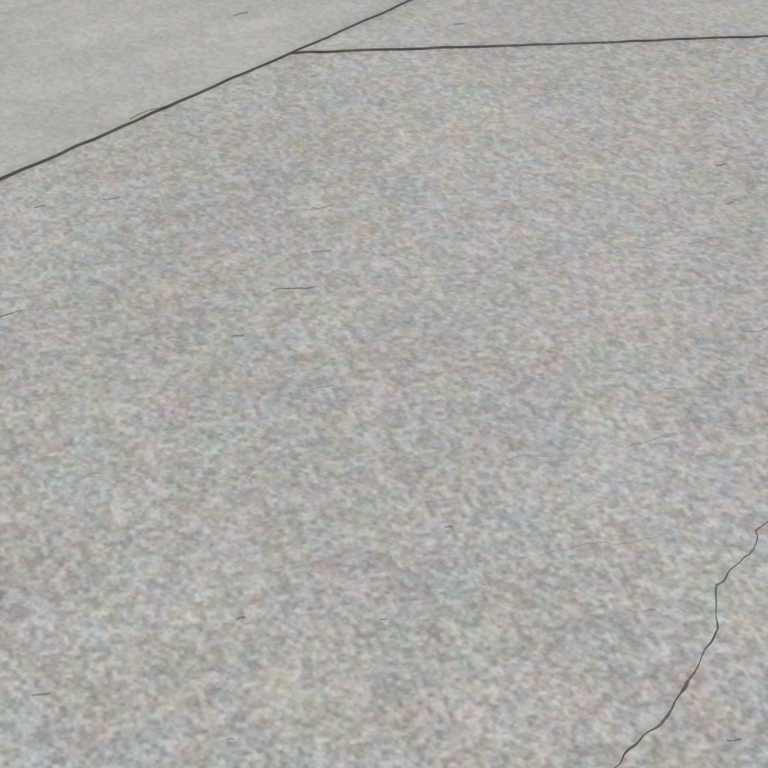
A Shadertoy shader for this texture:

```glsl
// Weathered concrete slabs seen at a low angle: fine grain in perspective,
// soft tinted blotches and streaks, two dark expansion joints, broken
// hairline cracks and one jagged crack at the lower right.

float hash(vec2 p) {
    uvec2 q = uvec2(ivec2(p)) * uvec2(1597334673u, 3812015801u);
    uint n = (q.x ^ q.y) * 1597334673u;
    n = (n ^ (n >> 15)) * 2246822519u;
    return float((n ^ (n >> 13)) & 65535u) / 65535.0;
}

float noise(vec2 p) {
    vec2 i = floor(p), f = fract(p);
    f = f * f * (3.0 - 2.0 * f);
    return mix(mix(hash(i), hash(i + vec2(1, 0)), f.x),
               mix(hash(i + vec2(0, 1)), hash(i + vec2(1, 1)), f.x), f.y);
}

// Noise centred on zero
float grain(vec2 p) { return noise(p) - 0.5; }

float cloud(vec2 p) {
    return 0.5 * grain(p) + 0.3 * grain(p * 2.1 + 17.0) + 0.2 * grain(p * 4.3 + 41.0);
}

float segment(vec2 p, vec2 a, vec2 b) {
    vec2 d = b - a;
    return length(p - a - d * clamp(dot(p - a, d) / dot(d, d), 0.0, 1.0));
}

// Soft-edged stroke of the given half width
float stroke(float dist, float halfWidth) {
    float soft = max(0.0012, 0.6 / iResolution.y);
    return 1.0 - smoothstep(halfWidth - soft, halfWidth + soft, dist);
}

// Jagged crack running down to the bottom edge
float jaggedCrack(vec2 p) {
    vec2 bend[9] = vec2[9](vec2(1.01, 0.325), vec2(0.984, 0.308), vec2(0.979, 0.277),
        vec2(0.932, 0.241), vec2(0.935, 0.182), vec2(0.898, 0.115),
        vec2(0.870, 0.065), vec2(0.818, 0.023), vec2(0.798, -0.01));
    vec2 q = p + 0.008 * vec2(grain(p * 70.0), grain(p * 70.0 + 31.0));
    float d = 1.0;
    for (int i = 0; i < 8; i++) d = min(d, segment(q, bend[i], bend[i + 1]));
    float width = 0.0004 + 0.0016 * noise(p * 45.0 + 9.0);
    return stroke(d, width) * (0.65 + 0.35 * noise(p * 60.0));
}

// Nearly level hairlines, interrupted along their length
float hairlines(vec2 p) {
    float ink = 0.0;
    for (int i = 0; i < 4; i++) {
        float k = float(i);
        float y = 0.594 - 0.125 * k + 0.07 * p.x + 0.036 * p.x * p.x * p.x
                + 0.008 * grain(vec2(p.x * 22.0, k * 7.0)) + 0.004 * grain(vec2(p.x * 80.0, k));
        float gaps = smoothstep(0.42, 0.78, noise(vec2(p.x * 13.0 + 3.0, k * 5.0 + 2.0)));
        float strength = i == 0 ? 0.15 + 0.85 * gaps : 0.35 * gaps * smoothstep(0.4, 0.8, p.x);
        ink = max(ink, strength * stroke(abs(p.y - y), 0.0009));
    }
    return ink;
}

// Sparse short dark flecks, one candidate per cell
float flecks(vec2 p) {
    vec2 g = p * vec2(11.0, 17.0), id = floor(g);
    vec2 centre = (id + 0.3 + 0.4 * vec2(hash(id + 3.0), hash(id + 8.0))) / vec2(11.0, 17.0);
    float reach = 0.002 + 0.012 * hash(id + 21.0);
    vec2 arm = reach * vec2(1.0, 0.12);
    float d = segment(p + 0.003 * grain(p * 130.0), centre - arm, centre + arm);
    return step(0.88, hash(id + 55.0)) * stroke(d, 0.001) * (0.2 + 0.4 * hash(id + 70.0));
}

void mainImage(out vec4 fragColor, in vec2 fragCoord) {
    vec2 uv = fragCoord / iResolution.xy;

    // Ground coordinates: grains shrink and flatten toward the top
    float depth = 1.0 / (2.6 - uv.y);
    vec2 ground = vec2(286.0 * (uv.x + 0.5) * depth, 880.0 * depth - 22.0 * uv.x + 40.0);

    // Slanted joint, level joint, and the smoother slab beyond the first
    float wobble = 0.0018 * grain(uv * 40.0);
    float slant = (uv.y - 0.766 - 0.436 * uv.x) * 0.917 + wobble;
    float level = uv.y - 0.931 - 0.035 * (uv.x - 0.378) + wobble;
    float farSlab = smoothstep(-0.002, 0.002, slant);
    float rightSlab = (1.0 - farSlab) * smoothstep(-0.002, 0.002, level);
    float smoothSlab = max(farSlab, 0.5 * rightSlab);

    // Brightness: fine grain, patches and wiped streaks
    float fine = 0.14 * grain(ground) + 0.085 * grain(ground * 1.8 + 60.0)
               + 0.05 * grain(ground * 0.45 + 90.0);
    fine *= mix(1.08, 0.72, uv.y) * (1.0 - 0.5 * smoothSlab);
    vec2 streakAt = vec2(uv.x * 9.0, (uv.y - 0.16 * uv.x + 1.0) * 48.0);
    float light = fine + 0.055 * cloud(uv * vec2(5.0, 9.0) + 4.0)
                + mix(0.035, 0.075, smoothSlab) * cloud(streakAt) + 0.02 * smoothSlab;
    light -= 0.06 * exp(-length((uv - vec2(0.0, 0.22)) * vec2(40.0, 22.0)));
    vec3 color = vec3(0.676, 0.673, 0.659) + light;

    // Muted pink, blue and green tints
    float warm = grain(ground * 0.42 + 200.0) + 0.6 * grain(ground * 0.16 + 130.0);
    float cool = grain(ground * 0.38 + 300.0) + 0.6 * grain(ground * 0.13 + 170.0);
    vec3 tint = warm * vec3(0.034, -0.016, -0.008) + cool * vec3(-0.008, -0.006, 0.042);
    color += tint * (1.0 - 0.6 * smoothSlab);
    color += vec3(0.003, -0.002, 0.004) * smoothstep(0.2, 1.0, uv.x);

    // Joints, with a dim worn rim, then cracks and flecks
    float slantInk = stroke(abs(slant), mix(0.0021, 0.0011, uv.x * 1.8))
                   * (0.75 + 0.25 * noise(uv * 50.0));
    float levelInk = step(0.378, uv.x) * stroke(abs(level), mix(0.0019, 0.0013, uv.x))
                   * (0.65 + 0.35 * noise(uv * 55.0 + 5.0));
    float rim = max(exp(-abs(slant) * 260.0), step(0.378, uv.x) * exp(-abs(level) * 260.0));
    float chip = stroke(segment(uv + 0.012 * grain(uv * 60.0), vec2(0.175, 0.85), vec2(0.243, 0.872)), 0.001);
    color -= 0.07 * rim;
    color = mix(color, vec3(0.23, 0.225, 0.21), 0.92 * max(slantInk, levelInk));
    color = mix(color, vec3(0.27, 0.26, 0.25), 0.85 * jaggedCrack(uv));
    color = mix(color, vec3(0.34, 0.33, 0.31), max(0.7 * hairlines(uv), max(flecks(uv), 0.5 * chip)));

    fragColor = vec4(clamp(color, 0.0, 1.0), 1.0);
}
```
